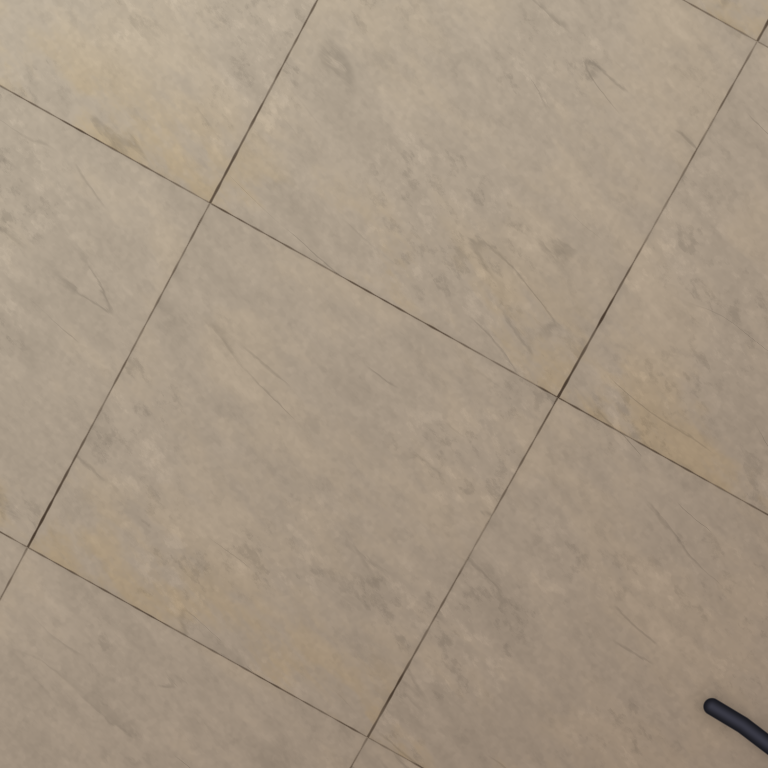
This texture is drawn by a Shadertoy shader. Its source:

```glsl
// Worn beige stone floor tiles laid on a slant, thin brown joints, and a dark tube end in the corner.
#define TILE 0.519
#define ANGLE -0.5096
#define CORNER vec2(0.2734, 0.7357)
#define SIDE_JOINT 0.0010
#define CROSS_JOINT 0.0008
#define STONE_DARK vec3(0.578, 0.512, 0.448)
#define STONE_LIGHT vec3(0.730, 0.680, 0.606)
#define JOINT_COLOR vec3(0.29, 0.24, 0.195)
#define STAIN_TINT vec3(0.98, 0.955, 0.89)
#define TUBE_COLOR vec3(0.14, 0.14, 0.165)
#define MOTTLE 0.20
#define GRAIN 0.04

vec3 hash3(vec2 p) {
    vec3 q = fract(p.xyx * vec3(0.1031, 0.1030, 0.0973));
    q += dot(q, q.yxz + 33.33);
    return fract((q.xxy + q.yzz) * q.zyx);
}

// Cellular noise: cell values blended by distance to scattered points
float cellNoise(vec2 p) {
    vec2 cell = floor(p);
    float sum = 0.0, total = 0.0;
    for (int y = -1; y <= 1; y++)
    for (int x = -1; x <= 1; x++) {
        vec2 n = cell + vec2(x, y);
        vec3 h = hash3(n);
        vec2 d = n + h.xy - p;
        float weight = exp(-5.0 * dot(d, d));
        sum += h.z * weight;
        total += weight;
    }
    return sum / total;
}

// Layered cellular noise, centred on zero
float layers(vec2 p) {
    float sum = 0.0, amp = 0.5;
    for (int i = 0; i < 5; i++) {
        sum += amp * (cellNoise(p) - 0.5);
        p = mat2(0.96, 0.28, -0.28, 0.96) * p * 2.03 + 17.3;
        amp *= 0.6;
    }
    return sum;
}

float segment(vec2 p, vec2 a, vec2 b) {
    vec2 ab = b - a;
    return length(p - a - ab * clamp(dot(p - a, ab) / dot(ab, ab), 0.0, 1.0));
}

vec3 stone(vec2 canvas, vec2 local, vec2 id) {
    vec3 seed = hash3(id + 20.0);
    vec2 p = local + 37.0 * seed.xy;
    vec2 bed = vec2(p.x, p.y + 0.26 * p.x);   // bedding runs slightly across the tile

    // Daylight falls off from the upper left
    float light = 0.5 - 0.36 * (canvas.x - 0.5) + 0.66 * (canvas.y - 0.5);
    vec3 col = mix(STONE_DARK, STONE_LIGHT, light);

    // Clouding, bedding streaks and grain
    float cloud = layers(bed * vec2(3.5, 6.0));
    float streak = layers(bed * vec2(8.0, 22.0) + 0.8 * cloud);
    float grain = cellNoise(p * 85.0) - 0.5;
    col *= 1.0 + MOTTLE * (0.42 * cloud + 0.50 * streak) + GRAIN * grain;
    col *= 0.992 + 0.016 * seed.z;

    // Flaked patches: pale scuffs and darker chips
    float worn = smoothstep(0.45, 0.75, cellNoise(p * 5.0 + 9.0));
    float flake = layers(bed * vec2(22.0, 34.0) + 60.0);
    float chip = smoothstep(0.06, 0.36, flake), scuff = smoothstep(0.06, 0.36, -flake);
    col *= 1.0 + (0.4 + 0.6 * worn) * (0.055 * scuff - 0.075 * chip);

    // Short broken veins, soft at their ends
    float ridge = abs(cellNoise(bed * vec2(3.0, 15.0) + 5.0) - 0.5 + 0.2 * streak);
    float broken = smoothstep(0.58, 0.85, cellNoise(bed * vec2(8.0, 11.0) + 41.0));
    col *= 1.0 - 0.09 * broken * (1.0 - smoothstep(0.0, 0.06, ridge));

    // Faint ochre staining, strongest along the lower edge of each tile
    float low = 1.0 - smoothstep(0.0, 0.3, local.y);
    float stain = smoothstep(-0.1, 0.3, cloud + 0.5 * streak) * (0.2 + 0.8 * low);
    return col * mix(vec3(1.0), STAIN_TINT, stain);
}

void mainImage(out vec4 fragColor, in vec2 fragCoord) {
    vec2 canvas = fragCoord / iResolution.y;
    float px = 1.0 / iResolution.y;

    // Tile grid with a slight skew and perspective
    vec2 along = vec2(cos(ANGLE), sin(ANGLE));
    vec2 d = canvas - CORNER;
    d = vec2(dot(d, along), dot(d, vec2(-along.y, along.x)));
    d.x += 0.0227 * d.y;
    vec2 grid = d / (TILE * (1.0 + 0.045 * d.y));
    vec2 id = floor(grid), local = grid - id;
    vec3 col = stone(canvas, local, id);

    // Joints: uneven edges, side joints darker toward the lower end
    vec2 edge = (0.5 - abs(local - 0.5)) * TILE;
    vec2 wobble = sin(grid.yx * 61.0) + sin(grid.yx * 137.0 + 2.0);
    float sink = 1.0 - smoothstep(0.05, 0.45, local.y);
    vec2 width = vec2(SIDE_JOINT + 0.0005 * sink, CROSS_JOINT) + 0.0002 * wobble;
    float dirt = cellNoise(grid * 14.0 + 70.0) - 0.5;
    vec2 depth = vec2(0.52 + 0.40 * sink, 0.60) + 0.6 * dirt;
    vec2 joint = (1.0 - smoothstep(width - px, width + px, edge)) * depth;
    col *= 1.0 - 0.045 * exp(-min(edge.x, edge.y) / 0.004);
    col = mix(col, JOINT_COLOR, clamp(max(joint.x, joint.y), 0.0, 1.0));

    // Tube end with a soft shadow and a faint highlight
    vec2 bend = vec2(0.967, 0.056);
    float tube = min(segment(canvas, vec2(0.927, 0.080), bend),
                     segment(canvas, bend, vec2(1.03, 0.008)));
    col *= 1.0 - 0.16 * exp(-max(tube - 0.011, 0.0) / 0.010);
    vec3 tubeCol = TUBE_COLOR * (1.6 - 0.9 * smoothstep(0.0, 0.011, tube));
    col = mix(col, tubeCol, 1.0 - smoothstep(0.011 - px, 0.011 + px, tube));

    fragColor = vec4(col, 1.0);
}
```
